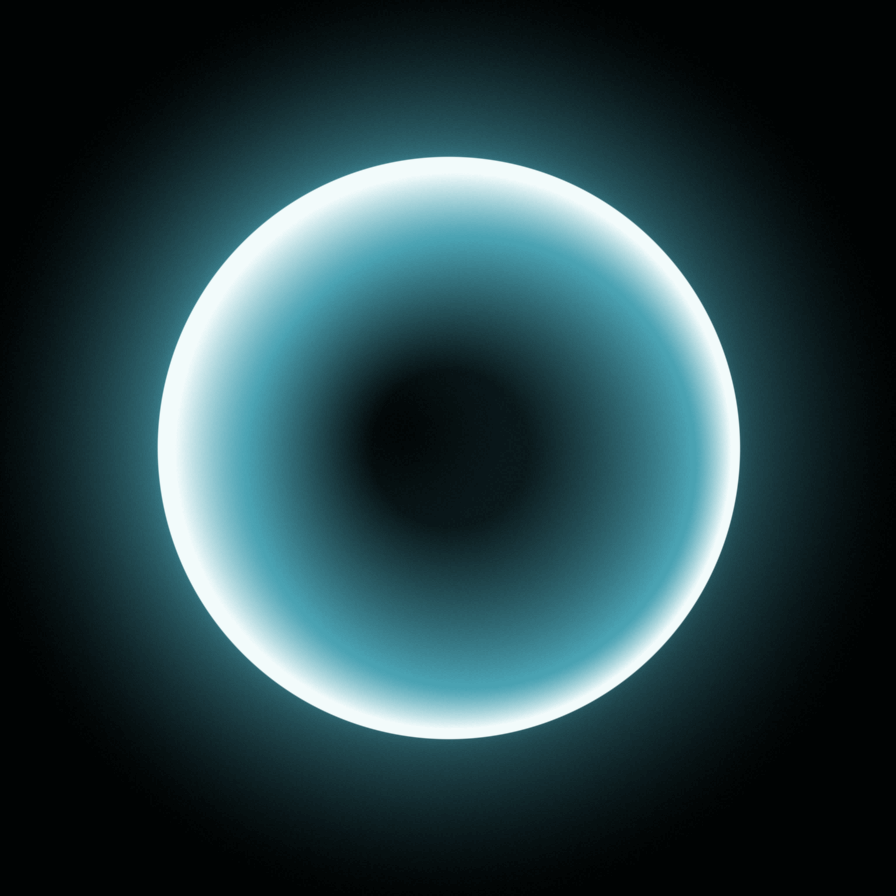
A WebGL 2 fragment shader for this background:

```glsl
#version 300 es
precision highp float;
// A luminous teal ring with a dark hollow centre and a soft halo on black.

uniform vec2 u_resolution;
out vec4 outColor;

const vec3 NIGHT = vec3(0.0, 0.010, 0.011);
const vec3 TEAL = vec3(0.29, 0.635, 0.70);
const vec3 GLARE = vec3(0.95, 0.985, 0.985);
const vec2 CENTER = vec2(0.501, 0.5);
const float RADIUS = 0.325;
const float GRAIN_CELLS = 512.0;
const float TONE_STEPS = 48.0;

// Sine-free hash, 0 to 1.
float hash(vec2 p) {
    vec3 q = fract(vec3(p.xyx) * 0.1031);
    q += dot(q, q.yzx + 33.33);
    return fract((q.x + q.y) * q.z);
}

// Tone 0 is night, 1 is teal, 2 is glare.
vec3 toneColor(float tone) {
    vec3 low = mix(NIGHT, TEAL, clamp(tone, 0.0, 1.0));
    return mix(low, GLARE, clamp(tone - 1.0, 0.0, 1.0));
}

// Gentle banding with grainy borders between the bands.
float grainyBands(float tone, float grain) {
    return floor(tone * TONE_STEPS + 0.5 + (grain - 0.5) * 0.9) / TONE_STEPS;
}

// Light inside the rim; facing is 1 on the lit side and -1 opposite it.
float innerTone(float depth, float facing, vec2 p) {
    float shift = 0.028 * facing * (1.0 - smoothstep(0.06, 0.27, depth));
    float fade = clamp((depth - shift - 0.078) / 0.205, 0.0, 1.0);
    float body = max(pow(1.0 - fade, 1.3), 0.14);
    vec2 hollow = p - vec2(-0.055, 0.022);
    body -= 0.11 * exp(-dot(hollow, hollow) / 0.006);
    float rimWidth = mix(0.045, 0.105, 0.5 + 0.5 * facing);
    float rim = 1.3 * pow(max(1.0 - depth / rimWidth, 0.0), 1.2);
    return max(body, 0.0) + min(rim, 1.0);
}

// Halo outside the rim, stronger on the lit side.
float haloTone(float gap, float facing) {
    float strength = 0.57 + 0.13 * facing;
    float spread = 0.20 + 0.012 * facing;
    float halo = strength * pow(max(1.0 - gap / spread, 0.0), 1.6);
    return halo + 0.07 * exp(-gap / 0.008);
}

void main() {
    float side = min(u_resolution.x, u_resolution.y);
    vec2 uv = (gl_FragCoord.xy - 0.5 * u_resolution) / side + 0.5;
    vec2 p = uv - CENTER;
    float dist = length(p);
    float facing = dot(p / max(dist, 0.0001), normalize(vec2(-0.83, 0.56)));
    float grain = hash(floor(uv * GRAIN_CELLS));

    float inner = innerTone(max(RADIUS - dist, 0.0), facing, p);
    float outer = haloTone(max(dist - RADIUS, 0.0), facing);
    vec3 disc = toneColor(grainyBands(inner, grain));
    vec3 halo = toneColor(grainyBands(outer, grain));

    // Soft edge about two pixels wide.
    float edge = 1.0 / side;
    float cover = 1.0 - smoothstep(RADIUS - edge, RADIUS + edge, dist);
    outColor = vec4(mix(halo, disc, cover), 1.0);
}
```
